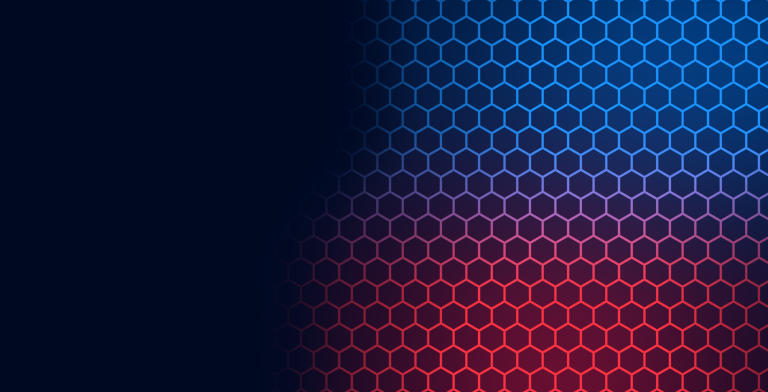
Reproduce this background procedurally as a Shadertoy shader.

```glsl
// Honeycomb of thin glowing lines, blue above and red below, fading into navy on the left.

// Distance to the nearest cell border of a pointy-top hexagon grid with unit pitch.
float hexBorder(vec2 p) {
    vec2 period = vec2(1.0, sqrt(3.0));
    vec2 a = mod(p + 0.5 * period, period) - 0.5 * period;
    vec2 b = mod(p, period) - 0.5 * period;
    vec2 cell = abs(dot(a, a) < dot(b, b) ? a : b);
    return 0.5 - max(cell.x, dot(cell, vec2(0.5, 0.5 * sqrt(3.0))));
}

// Soft elliptical light that equals one at its centre.
float glow(vec2 p, vec2 centre, vec2 radius) {
    vec2 q = (p - centre) / radius;
    return exp(-dot(q, q));
}

void mainImage(out vec4 fragColor, in vec2 fragCoord) {
    // Canvas height is one unit; x is scaled so the width is always 1.95.
    vec2 uv = fragCoord / iResolution.xy * vec2(1.95, 1.0);

    // Lights, with a slanted fade towards the empty left side
    float fadeStart = mix(0.64, 0.84, smoothstep(0.3, 0.7, uv.y));
    float fade = smoothstep(0.0, 0.25, uv.x - fadeStart);
    float blueLight = fade * glow(uv, vec2(1.78, 0.86), vec2(0.70, 0.42));
    float redLight = fade * glow(uv, vec2(1.42, 0.02), vec2(0.50, 0.50));

    // Cell fill
    vec3 color = vec3(0.0, 0.035, 0.135);
    color += blueLight * vec3(0.0, 0.20, 0.36);
    color += redLight * vec3(0.40, 0.02, 0.05);

    // Hexagon outlines
    float pitch = 0.0646;
    float border = hexBorder((uv - vec2(0.9257, 0.5855)) / pitch);
    float soft = 0.75 / (iResolution.y * pitch);
    float line = 1.0 - smoothstep(0.045 - soft, 0.045 + soft, border);
    float blueShare = smoothstep(0.22, 0.72, uv.y);
    vec3 lineColor = mix(vec3(1.0, 0.20, 0.26), vec3(0.10, 0.58, 1.0), blueShare);
    lineColor += vec3(0.08, 0.04, 0.15) * 4.0 * blueShare * (1.0 - blueShare);
    float strength = min(1.3 * (blueLight + redLight), 1.0);
    color = mix(color, lineColor, line * strength);

    fragColor = vec4(color, 1.0);
}
```
